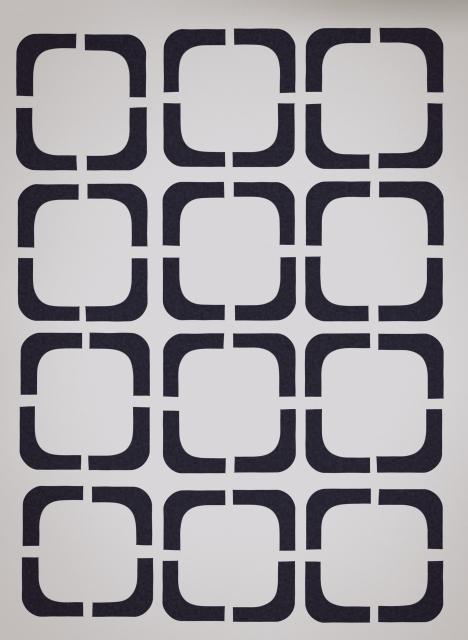
This pattern is drawn by a Shadertoy shader. Its source:

```glsl
// Draws a 3 by 4 grid of hand-cut dark rounded frames, each split in four, on softly lit paper.

vec2 hash2(vec2 p) {
    p = vec2(dot(p, vec2(127.1, 311.7)), dot(p, vec2(269.5, 183.3)));
    return fract(sin(p) * 43758.5) * 2.0 - 1.0;
}

float gradientNoise(vec2 p) {
    vec2 i = floor(p), f = p - i;
    vec2 u = f * f * f * (f * (f * 6.0 - 15.0) + 10.0);
    vec2 e = vec2(1.0, 0.0);
    float low = mix(dot(hash2(i), f), dot(hash2(i + e), f - e), u.x);
    float high = mix(dot(hash2(i + e.yx), f - e.yx), dot(hash2(i + 1.0), f - 1.0), u.x);
    return mix(low, high, u.y);
}

// Box in the positive quadrant whose corner follows a superellipse
float softBox(vec2 p, vec2 halfSize, float radius, float power) {
    vec2 c = p - halfSize + radius;
    vec2 k = pow(max(c, 0.0), vec2(power));
    return min(max(c.x, c.y), 0.0) + pow(k.x + k.y, 1.0 / power) - radius;
}

// Signed distance to the nearest corner piece; p runs down from the top left
float framePieces(vec2 p) {
    vec2 first = vec2(13.15, 15.36), pitch = vec2(22.66, 23.83);
    vec2 id = clamp(floor((p - first) / pitch + 0.5), vec2(0.0), vec2(2.0, 3.0));

    // The left column leans, the right one is wider, the last row is shorter
    float lean = max(1.0 - id.x, 0.0) * (id.y - 1.5);
    vec2 q = p - first - id * pitch - lean * vec2(0.34, -0.46);
    vec2 halfSize = vec2(10.16 + 0.14 * id.x * id.x,
                         10.68 + 0.12 * id.x - 0.5 * step(2.5, id.y));

    // Each quarter is cut and placed a little differently
    vec2 side = step(0.0, q);
    vec2 seed = id * 2.0 + side + 3.0;
    vec2 a = abs(q) - 0.13 * hash2(seed);
    vec2 band = vec2(2.5, 2.35) + 0.18 * hash2(seed + 17.0);
    vec2 gap = vec2(0.68, 0.92) + 0.14 * hash2(seed + 31.0);
    vec2 slant = 0.04 * hash2(seed + 47.0) * (a.yx - halfSize.yx);

    float outer = softBox(a, halfSize, 2.9, 1.8);
    float inner = softBox(a, halfSize - band, 5.0, 3.0);
    vec2 cut = gap + slant - a;
    return max(max(outer, -inner), max(cut.x, cut.y));
}

void mainImage(out vec4 fragColor, in vec2 fragCoord) {
    // Percent of canvas height, y downward
    vec2 p = vec2(fragCoord.x, iResolution.y - fragCoord.y) * 100.0 / iResolution.y;
    vec2 uv = fragCoord / iResolution.xy;
    float pixel = 100.0 / iResolution.y;

    // Light falls off to the edges, with a warm shadow at the top right
    float blotch = gradientNoise(p * 0.06 + 5.0);
    float dusk = smoothstep(0.3, 0.75, length((uv - vec2(0.53, 0.47)) * vec2(1.0, 1.1)) + 0.05 * blotch);
    float shadow = smoothstep(0.93, 1.03, uv.y) * smoothstep(0.2, 0.95, uv.x);
    float grain = gradientNoise(p * 2.3) + 0.5 * gradientNoise(p * 1.1 + 40.0);

    // Paper
    vec3 paper = mix(vec3(0.85, 0.84, 0.85), vec3(0.76, 0.74, 0.73), dusk);
    paper = mix(paper, vec3(0.58, 0.55, 0.50), 0.8 * shadow);
    paper += 0.008 * grain;

    // Ink
    float depth = clamp(0.3 + 0.7 * dusk + 0.8 * grain, 0.0, 1.0);
    vec3 ink = mix(vec3(0.175, 0.165, 0.225), vec3(0.125, 0.105, 0.145), depth);

    float d = framePieces(p) + 0.07 * gradientNoise(p * 0.45);
    float cover = 1.0 - smoothstep(-0.7 * pixel, 0.7 * pixel, d);
    fragColor = vec4(mix(paper, ink, cover), 1.0);
}
```
